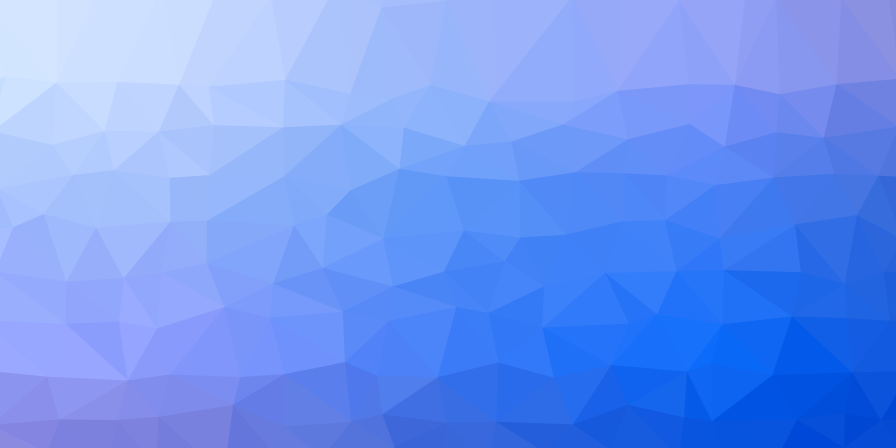
This background is drawn by a Shadertoy shader. Its source:

```glsl
float hash(vec2 p) {
    return fract(sin(dot(p, vec2(127.1, 311.7))) * 43758.5453);
}

float ramp(float lo, float hi, float x) {
    return clamp((x - lo) / (hi - lo), 0.0, 1.0);
}

// Blend five colours from the left edge to the right edge
vec3 across(float x, vec3 left, vec3 midLeft, vec3 middle, vec3 midRight, vec3 right) {
    vec3 c = mix(left, midLeft, ramp(0.0, 0.2, x));
    c = mix(c, middle, ramp(0.2, 0.5, x));
    c = mix(c, midRight, ramp(0.5, 0.8, x));
    return mix(c, right, ramp(0.8, 1.0, x));
}

// Smooth colour field sampled by the facets
vec3 gradient(vec2 uv) {
    vec3 base = across(uv.x, vec3(0.53, 0.53, 0.88), vec3(0.48, 0.51, 0.87),
        vec3(0.22, 0.40, 0.85), vec3(0.02, 0.33, 0.88), vec3(0.01, 0.28, 0.82));
    vec3 low = across(uv.x, vec3(0.59, 0.65, 1.0), vec3(0.55, 0.61, 0.99),
        vec3(0.25, 0.49, 0.97), vec3(0.03, 0.41, 0.98), vec3(0.05, 0.33, 0.86));
    vec3 mid = across(uv.x, vec3(0.64, 0.75, 0.99), vec3(0.60, 0.72, 0.98),
        vec3(0.35, 0.58, 0.97), vec3(0.27, 0.50, 0.97), vec3(0.20, 0.41, 0.85));
    vec3 high = across(uv.x, vec3(0.78, 0.87, 1.0), vec3(0.74, 0.82, 1.0),
        vec3(0.54, 0.69, 0.98), vec3(0.48, 0.58, 0.98), vec3(0.42, 0.50, 0.88));
    vec3 top = across(uv.x, vec3(0.84, 0.91, 1.0), vec3(0.80, 0.87, 1.0),
        vec3(0.61, 0.71, 0.98), vec3(0.58, 0.64, 0.97), vec3(0.53, 0.55, 0.87));
    vec3 c = mix(base, low, ramp(0.04, 0.20, uv.y));
    c = mix(c, mid, ramp(0.22, 0.53, uv.y));
    c = mix(c, high, ramp(0.53, 0.765, uv.y));
    return mix(c, top, ramp(0.765, 0.93, uv.y));
}

// Jittered lattice vertex; rows above the eighth are twice as tall
vec2 vertex(vec2 id) {
    vec2 jitter = vec2(hash(id), hash(id + 37.3)) - 0.5;
    return id + vec2(0.0, max(id.y - 8.0, 0.0)) + jitter * vec2(0.64, 0.6);
}

// Signed distance to an edge, positive on its left
float edge(vec2 p, vec2 a, vec2 b) {
    vec2 d = normalize(b - a), q = p - a;
    return d.x * q.y - d.y * q.x;
}

// Add one flat facet, weighted by its coverage of the pixel
void addFacet(inout vec4 sum, vec2 p, vec2 a, vec2 b, vec2 c, float pixel) {
    float inside = min(edge(p, a, b), min(edge(p, b, c), edge(p, c, a)));
    float cover = clamp(inside / pixel + 0.5, 0.0, 1.0);
    if (cover <= 0.0) return;
    vec2 centre = (a + b + c) / 3.0;
    vec2 uv = (centre - vec2(0.0, 0.275)) / vec2(16.0, 9.6);
    float contrast = mix(0.055, 0.025, ramp(0.75, 0.9, uv.y));
    vec3 shade = vec3(1.0, 0.8, 0.3) * (hash(floor(centre * 50.0)) - 0.5) * contrast;
    sum += vec4(gradient(uv) + shade, 1.0) * cover;
}

void mainImage(out vec4 fragColor, in vec2 fragCoord) {
    vec2 uv = fragCoord / iResolution.xy;
    vec2 p = uv * vec2(16.0, 9.6) + vec2(0.0, 0.275);
    float pixel = 9.6 / iResolution.y;
    vec2 cell = floor(vec2(p.x, p.y - 0.5 * max(p.y - 8.0, 0.0)));
    vec4 sum = vec4(0.0);

    // Split each nearby quad along its shorter diagonal
    for (int j = -1; j <= 1; j++) {
        for (int i = -1; i <= 1; i++) {
            vec2 id = cell + vec2(i, j);
            vec2 a = vertex(id);
            vec2 b = vertex(id + vec2(1.0, 0.0));
            vec2 c = vertex(id + vec2(1.0, 1.0));
            vec2 d = vertex(id + vec2(0.0, 1.0));
            if (distance(a, c) < distance(b, d)) {
                addFacet(sum, p, a, b, c, pixel);
                addFacet(sum, p, a, c, d, pixel);
            } else {
                addFacet(sum, p, a, b, d, pixel);
                addFacet(sum, p, b, c, d, pixel);
            }
        }
    }
    vec3 color = sum.a > 0.0 ? sum.rgb / sum.a : gradient(uv);
    fragColor = vec4(clamp(color, 0.0, 1.0), 1.0);
}
```
